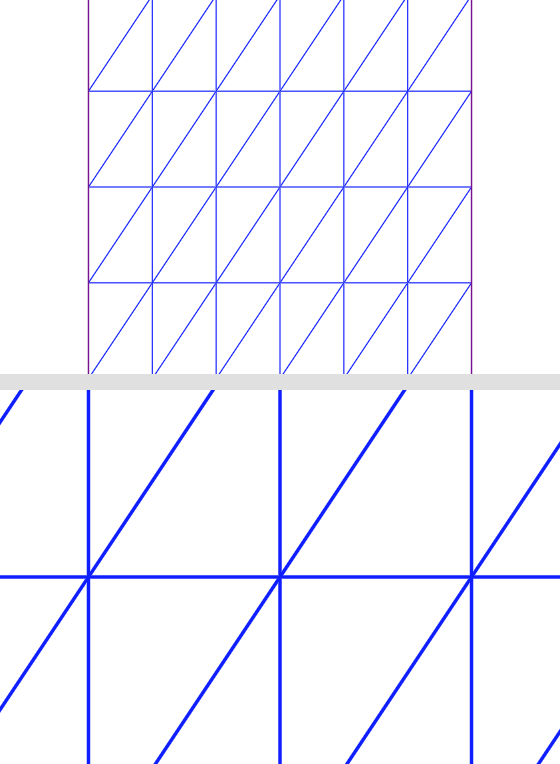
Top, the full canvas; bottom, a detail of the centre.
Reproduce this pattern procedurally as a WebGL 2 fragment shader.

```glsl
#version 300 es
precision highp float;
// Slanted triangle mesh: six columns of blue cells, each with a rising diagonal, between purple side lines.

#define COLUMNS 6.0
#define CELL vec2(0.1707, 0.2562)   // cell size, in canvas heights
#define LINE_WIDTH 0.0031
#define SIDE_WIDTH 0.0039
#define PAPER vec3(1.0)
#define BLUE vec3(0.06, 0.12, 1.0)
#define PURPLE vec3(0.47, 0.07, 0.57)

uniform vec2 u_resolution;
out vec4 fragColor;

// Share of a pixel covered by a line whose centre is dist away.
float lineCoverage(float dist, float width, float pixel) {
    return clamp(0.5 * (width + pixel) - dist, 0.0, min(width, pixel)) / pixel;
}

// Distance to the nearest whole number.
float toInteger(float v) {
    return abs(v - round(v));
}

void main() {
    float pixel = 1.0 / u_resolution.y;
    vec2 p = (gl_FragCoord.xy - 0.5 * u_resolution) * pixel;
    vec2 grid = p / CELL;
    float halfColumns = 0.5 * COLUMNS;

    // Inner verticals, leaving the outermost two to the side lines
    float column = clamp(round(grid.x), 1.0 - halfColumns, halfColumns - 1.0);
    float vertical = abs(grid.x - column) * CELL.x;

    // Horizontals, and diagonals from lower left to upper right
    float horizontal = toInteger(grid.y) * CELL.y;
    float diagonal = toInteger(grid.y - grid.x) / length(1.0 / CELL);

    // Mesh clipped to the strip
    float sideOffset = abs(p.x) - halfColumns * CELL.x;
    float inside = clamp(0.5 - sideOffset / pixel, 0.0, 1.0);
    float nearest = min(vertical, min(horizontal, diagonal));
    float mesh = lineCoverage(nearest, LINE_WIDTH, pixel) * inside;

    // Side lines on top
    float side = lineCoverage(abs(sideOffset), SIDE_WIDTH, pixel);

    vec3 color = mix(PAPER, BLUE, mesh);
    color = mix(color, PURPLE, side);
    fragColor = vec4(color, 1.0);
}
```
